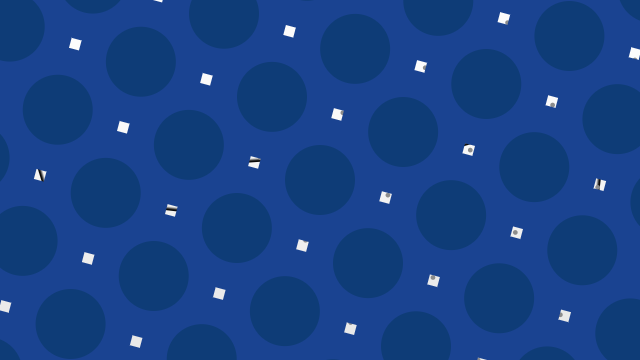
Write a WebGL 2 fragment shader that draws this pattern.

```glsl
#version 300 es
precision highp float;

uniform vec2 u_resolution;
out vec4 fragColor;

// Antialiased coverage of the region where the distance is negative.
float fill(float distance) {
    return clamp(0.5 - distance * u_resolution.y, 0.0, 1.0);
}

// Shade of one small tile; offset is measured from the tile centre.
vec3 tileShade(vec2 offset, vec2 centre) {
    vec3 shade = vec3(mix(0.91, 0.99, smoothstep(-0.5, 0.4, centre.y)));

    // Dark fold with one hard edge, turning across the middle row
    float turn = 1.66 + 2.9 * centre.x * centre.x * centre.x;
    float bump = (centre.x - 0.23) / 0.255;
    float edge = 0.023 * exp(-bump * bump) - 0.001;
    float depth = dot(offset, vec2(cos(turn), sin(turn))) - edge;
    float fold = fill(-depth) * (1.0 - smoothstep(0.002, 0.013, depth));
    fold *= step(abs(centre.y), 0.1);
    shade = mix(shade, vec3(0.04), fold);

    // Grey dot that drifts from tile to tile
    vec2 away = centre - vec2(0.477, -0.044);
    vec2 drift = 0.0225 * vec2(away.y - away.x, -away.x - away.y);
    return mix(shade, vec3(0.55), fill(length(offset - drift) - 0.0065));
}

void main() {
    vec2 p = (gl_FragCoord.xy - 0.5 * u_resolution) / u_resolution.y;

    // Square lattice turned by 30 degrees
    float pitch = 4.0 / 15.0;
    mat2 axes = mat2(0.866025, 0.5, -0.5, 0.866025);
    vec2 lattice = p * axes / pitch;

    // Large discs on the lattice points
    vec2 toDisc = (lattice - round(lattice)) * pitch;
    vec3 color = mix(vec3(0.102, 0.263, 0.569), vec3(0.055, 0.235, 0.467),
                     fill(length(toDisc) - 0.0972));

    // Small tiles between the discs, sides along the cell diagonals
    vec2 centre = axes * (floor(lattice) + 0.5) * pitch;
    vec2 toTile = (fract(lattice) - 0.5) * pitch;
    float tile = (abs(toTile.x) + abs(toTile.y)) * 0.707107 - 0.0143;
    color = mix(color, tileShade(p - centre, centre), fill(tile));

    fragColor = vec4(color, 1.0);
}
```
